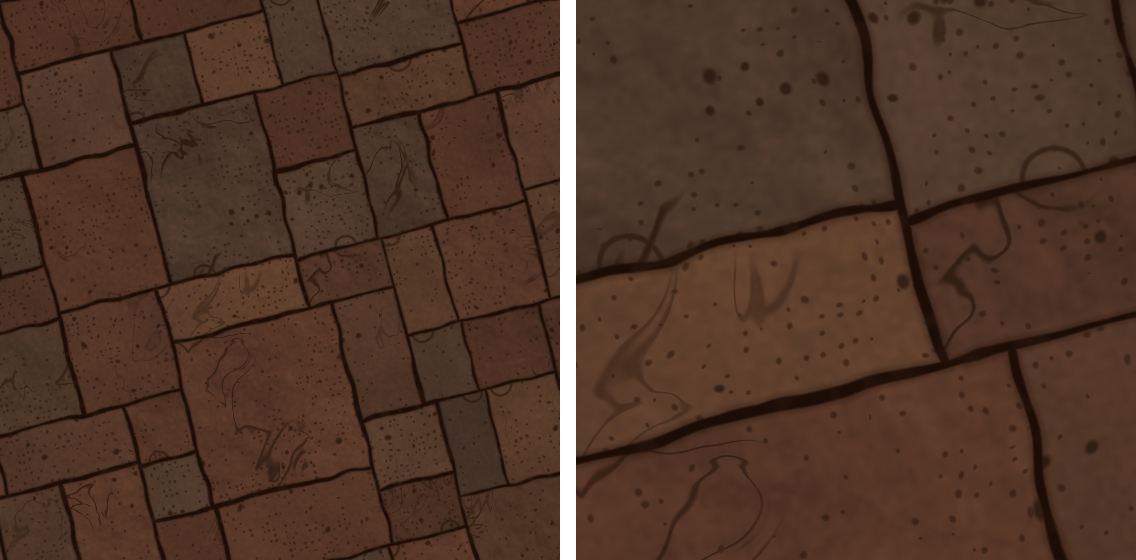
Left: the whole. Right: its middle third, enlarged.
Reproduce this texture procedurally as a WebGL 1 fragment shader.

```glsl
precision highp float;
// Weathered brown paving slabs of mixed sizes, laid at a slant with dark joints.
uniform vec2 u_resolution;

const float SLANT = 0.25;
const float CELLS = 5.1;
const vec3 RUST = vec3(0.322, 0.203, 0.147);
const vec3 GREY = vec3(0.294, 0.217, 0.168);
const vec3 TAN = vec3(0.350, 0.235, 0.165);
const vec3 SOIL = vec3(0.105, 0.048, 0.020);
const vec3 STAIN = vec3(0.170, 0.090, 0.050);

float hash(vec2 p) {
  vec3 q = fract(p.xyx * 0.1031);
  q += dot(q, q.yzx + 33.33);
  return fract((q.x + q.y) * q.z);
}

float noise(vec2 p) {
  vec2 i = floor(p), f = fract(p);
  f = f * f * (3.0 - 2.0 * f);
  return mix(mix(hash(i), hash(i + vec2(1.0, 0.0)), f.x),
             mix(hash(i + vec2(0.0, 1.0)), hash(i + 1.0), f.x), f.y);
}

float fbm(vec2 p) {
  float sum = 0.0, amp = 0.533;
  for (int i = 0; i < 4; i++) {
    sum += amp * noise(p);
    p = mat2(1.6, 1.2, -1.2, 1.6) * p + 7.3;
    amp *= 0.5;
  }
  return sum;
}

// Each grid cell holds one seam: horizontal in even cells, vertical in odd ones.
float seam(vec2 cell) { return mix(0.14, 0.86, hash(cell + 41.7)); }

// Rectangle (left, bottom, right, top) around a grid vertex, closed by four seams.
vec4 slabBounds(vec2 v) {
  vec2 sw = v - 1.0, nw = v - vec2(1.0, 0.0), se = v - vec2(0.0, 1.0);
  if (mod(v.x + v.y, 2.0) < 0.5)
    return vec4(nw.x + seam(nw), sw.y + seam(sw), se.x + seam(se), v.y + seam(v));
  return vec4(sw.x + seam(sw), se.y + seam(se), v.x + seam(v), nw.y + seam(nw));
}

float edgeDistance(vec2 p, vec4 b) {
  vec2 d = min(p - b.xy, b.zw - p);
  return min(d.x, d.y);
}

// Cuts some long slabs in two and keeps the half that holds p.
vec4 splitSlab(vec2 p, vec4 b, vec2 id) {
  vec2 size = b.zw - b.xy;
  if (max(size.x, size.y) < 1.05 || hash(id + 5.1) > 0.6) return b;
  vec2 cut = mix(b.xy, b.zw, mix(0.32, 0.68, hash(id + 8.6)));
  if (size.x > size.y) {
    if (p.x < cut.x) b.z = cut.x; else b.x = cut.x;
  } else {
    if (p.y < cut.y) b.w = cut.y; else b.y = cut.y;
  }
  return b;
}

// Scattered round pits, at most one per cell of the given frequency.
float pits(vec2 p, float freq, float share, float px) {
  vec2 q = p * freq, cell = floor(q);
  vec2 centre = 0.3 + 0.4 * vec2(hash(cell + 3.0), hash(cell + 19.0));
  float radius = mix(0.08, 0.26, hash(cell + 57.0));
  float d = length(fract(q) - centre);
  return step(hash(cell), share) * (1.0 - smoothstep(radius * 0.4, radius + px * freq, d));
}

// Thin broken lines where a warped noise field crosses its middle value.
float wrinkles(vec2 p, float px) {
  float field = fbm(p * 9.0 + 1.5 * noise(p * 13.0));
  float line = 1.0 - smoothstep(0.002, 0.012 + px * 5.0, abs(field - 0.5));
  return line * smoothstep(0.5, 0.72, noise(p * 8.0 + 31.0));
}

vec3 slabColour(float hue, float value) {
  vec3 c = mix(RUST, GREY, smoothstep(0.2, 0.65, hue));
  return mix(c, TAN, smoothstep(0.78, 0.9, hue)) * mix(0.9, 1.07, value);
}

void main() {
  float scale = min(u_resolution.x, u_resolution.y), px = 1.0 / scale;
  vec2 uv = gl_FragCoord.xy / scale;
  float c = cos(SLANT), s = sin(SLANT);
  vec2 p = vec2(c * uv.x + s * uv.y, c * uv.y - s * uv.x) + 2.0;

  // Find the slab under this point, with slightly uneven edges.
  vec2 wobble = vec2(noise(p * 28.0), noise(p * 28.0 + 50.0)) - 0.5;
  vec2 g = p * CELLS + wobble * 0.035;
  vec4 bounds = vec4(0.0);
  vec2 id = vec2(0.0);
  for (int k = 0; k < 4; k++) {
    vec2 v = floor(g) + vec2(mod(float(k), 2.0), floor(float(k) * 0.5));
    vec4 b = slabBounds(v);
    if (edgeDistance(g, b) >= 0.0) { bounds = b; id = v; }
  }
  bounds = splitSlab(g, bounds, id);
  id = floor((bounds.xy + bounds.zw) * 37.0);
  float edge = edgeDistance(g, bounds) / CELLS;

  // Stone surface: blotches, shallow relief and fine grain.
  vec2 t = p + 9.0 * vec2(hash(id + 2.0), hash(id + 4.0));
  float rough = hash(id + 11.0);
  float blotch = fbm(t * 7.0) - 0.5;
  float relief = fbm(t * 22.0 + 0.12) - fbm(t * 22.0);
  float grain = noise(t * 210.0) - 0.5;
  vec3 colour = slabColour(hash(id), hash(id + 23.0));
  colour *= 1.0 + 0.26 * blotch + mix(0.2, 0.65, rough * rough) * relief + 0.09 * grain;

  // Pits, wrinkles and a chipped arc on the rim of some slabs.
  float patchy = smoothstep(0.3, 0.7, noise(t * 10.0));
  vec2 warped = t + wobble * 0.012;
  float marks = 0.55 * pits(warped, 95.0, 0.12 + 0.3 * patchy, px);
  marks = max(marks, 0.75 * pits(warped + 0.37, 42.0, 0.03 + 0.12 * patchy, px));
  marks = max(marks, mix(0.15, 0.75, rough) * wrinkles(t, px));
  vec2 chipCentre = mix(bounds.xy, bounds.zw, vec2(hash(id + 71.0), step(0.5, hash(id + 73.0))));
  float chip = abs(length(g - chipCentre) / CELLS - 0.018 - 0.004 * blotch);
  marks = max(marks, 0.6 * step(hash(id + 79.0), 0.25) * (1.0 - smoothstep(0.0005, 0.002 + px, chip)));
  colour = mix(colour, STAIN * 0.9, marks);

  // Worn rims and soil-filled joints of varying width.
  float width = mix(0.0008, 0.0032, noise(p * 9.0 + 13.0)) + 0.0012 * (noise(p * 75.0) - 0.5);
  float rim = 1.0 - smoothstep(width, width + 0.006, edge);
  float joint = 1.0 - smoothstep(width - px * 0.5, width + 0.0012 + px, edge);
  colour = mix(colour, STAIN, 0.4 * rim);
  vec3 soil = mix(SOIL, STAIN, 0.5 * smoothstep(0.55, 0.85, noise(p * 95.0)));
  gl_FragColor = vec4(mix(colour, soil, joint), 1.0);
}
```
